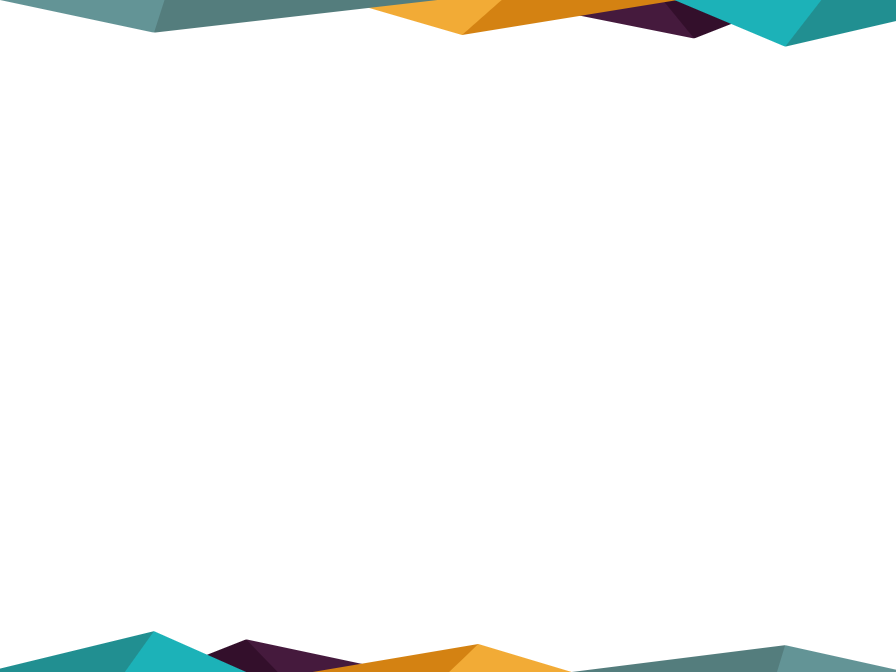
Give the GLSL for this background, as a Shadertoy shader.

```glsl
// A white page framed by folded paper ridges along its top and bottom edges.
// Each ridge is a flat triangle on the border, split by a fold line from its
// apex into a lit and a shaded facet; ridges are layered back to front.

#define GRID   vec2(768.0, 576.0)   // design units across the canvas
#define PAPER  vec3(1.0)
#define TEAL_LIT     vec3(0.11, 0.70, 0.72)
#define TEAL_SHADE   vec3(0.13, 0.56, 0.57)
#define AMBER_LIT    vec3(0.95, 0.67, 0.21)
#define AMBER_SHADE  vec3(0.83, 0.51, 0.07)
#define PLUM_LIT     vec3(0.27, 0.10, 0.24)
#define PLUM_SHADE   vec3(0.20, 0.06, 0.17)
#define SLATE_LIT    vec3(0.39, 0.58, 0.59)
#define SLATE_SHADE  vec3(0.33, 0.49, 0.49)

// Smooth coverage of the half plane to the right of the line a -> b.
float rightOf(vec2 p, vec2 a, vec2 b, float pixel) {
    vec2 along = normalize(b - a);
    vec2 offset = p - a;
    float distanceToLine = offset.x * along.y - offset.y * along.x;
    return clamp(distanceToLine / pixel + 0.5, 0.0, 1.0);
}

// Paints one ridge; feet = x of its left end, fold line and right end.
void ridge(inout vec3 color, vec2 p, vec2 apex, vec3 feet,
           vec3 leftTint, vec3 rightTint, float pixel) {
    float coverage = rightOf(p, vec2(feet.x, 0.0), apex, pixel)
                   * rightOf(p, apex, vec2(feet.z, 0.0), pixel);
    float side = rightOf(p, vec2(feet.y, 0.0), apex, pixel);
    color = mix(color, mix(leftTint, rightTint, side), coverage);
}

void mainImage(out vec4 fragColor, in vec2 fragCoord) {
    vec2 p = fragCoord / iResolution.xy * GRID;
    float pixel = GRID.y / iResolution.y;
    vec3 color = PAPER;

    // Top border, measured downward from the upper edge
    vec2 top = vec2(p.x, GRID.y - p.y);
    ridge(color, top, vec2(595.0, 33.0), vec3(430.0, 568.0, 679.0), PLUM_LIT, PLUM_SHADE, pixel);
    ridge(color, top, vec2(396.0, 30.0), vec3(293.0, 430.0, 581.0), AMBER_LIT, AMBER_SHADE, pixel);
    ridge(color, top, vec2(132.0, 28.0), vec3(0.0, 141.0, 375.0), SLATE_LIT, SLATE_SHADE, pixel);
    ridge(color, top, vec2(673.0, 40.0), vec3(578.0, 704.0, 846.0), TEAL_LIT, TEAL_SHADE, pixel);

    // Bottom border, measured upward from the lower edge
    ridge(color, p, vec2(211.0, 28.0), vec3(140.0, 238.0, 343.0), PLUM_SHADE, PLUM_LIT, pixel);
    ridge(color, p, vec2(410.0, 24.0), vec3(268.0, 385.0, 490.0), AMBER_SHADE, AMBER_LIT, pixel);
    ridge(color, p, vec2(673.0, 23.0), vec3(490.0, 666.0, 777.0), SLATE_SHADE, SLATE_LIT, pixel);
    ridge(color, p, vec2(132.0, 35.0), vec3(-12.0, 107.0, 211.0), TEAL_SHADE, TEAL_LIT, pixel);

    fragColor = vec4(color, 1.0);
}
```
